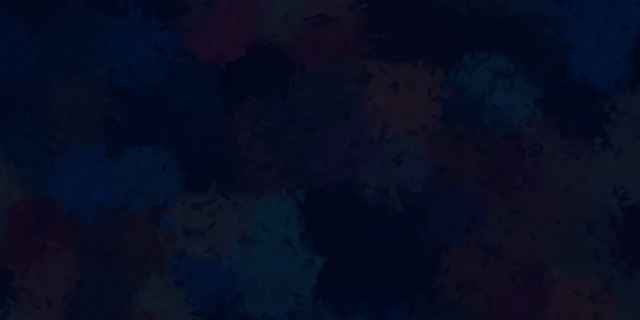
Reproduce this background procedurally as a Shadertoy shader.

```glsl
// Midnight abstract painting: jagged, pointed paint shards on a dark ground.
// Broad cellular patches, steered by layered sines, choose the local pigment;
// layers of scattered shards, from large to small, pick up that pigment and overlap.

const vec3 VOID_NAVY = vec3(0.004, 0.022, 0.102);
const vec3 DEEP_BLUE = vec3(0.004, 0.068, 0.195);
const vec3 TEAL      = vec3(0.020, 0.105, 0.190);
const vec3 ASH       = vec3(0.060, 0.092, 0.150);
const vec3 RUST      = vec3(0.100, 0.075, 0.130);
const vec3 PLUM      = vec3(0.070, 0.040, 0.120);
const vec3 CRIMSON   = vec3(0.135, 0.040, 0.120);

const float PATCH_SIZE    = 0.19;   // in canvas heights
const float PATCH_CRISP   = 13.0;
const int   SHARD_LAYERS  = 5;
const float LARGEST_SHARD = 0.15;
const float LAYER_SHRINK  = 0.69;
const float SHARD_DENSITY = 0.72;
const float COLOUR_DRIFT  = 0.09;   // how far pigment is dragged
const float EDGE_SOFTNESS = 0.0045;
const float TAU = 6.2831853;

vec4 hash4(vec2 cell, float seed) {
    vec4 h = fract(vec4(cell.xyx, seed + cell.y) * vec4(0.1031, 0.1030, 0.0973, 0.1099)
                   + seed * 0.137);
    h += dot(h, h.wzxy + 33.33);
    return fract((h.xxyz + h.yzzw) * h.zywx);
}

// Pigment of one broad patch: warm or cool, lit or sunk into the ground.
vec3 patchPigment(vec2 centre, vec4 h) {
    float warmth = (centre.y - 0.5) * cos(4.2 * (centre.x - 1.05));
    warmth += 0.34 * (h.x - 0.5) - 0.01;
    float band = dot(centre, vec2(0.64, 0.77));
    float darkness = 0.48 + 0.20 * cos(7.5 * (band - 0.92)) + 0.75 * (h.y - 0.5);

    vec3 cool = mix(DEEP_BLUE, TEAL, smoothstep(0.35, 0.85, h.z));
    vec3 warm = mix(ASH, RUST, smoothstep(0.35, 0.75, h.z));
    warm = mix(warm, PLUM, smoothstep(0.62, 0.72, h.w));
    warm = mix(warm, CRIMSON, smoothstep(0.91, 0.94, h.w));
    vec3 pigment = mix(cool, warm, smoothstep(-0.07, 0.07, warmth));
    return mix(pigment, VOID_NAVY, 0.95 * smoothstep(0.24, 0.76, darkness));
}

// Cellular map of patches, blended narrowly where they meet.
vec3 pigmentAt(vec2 p) {
    vec2 g = p / PATCH_SIZE;
    vec2 base = floor(g);
    vec3 sum = vec3(0.0);
    float total = 0.0;
    for (int y = -1; y <= 1; y++)
    for (int x = -1; x <= 1; x++) {
        vec2 cell = base + vec2(x, y);
        vec2 centre = cell + 0.1 + 0.8 * hash4(cell, 3.0).xy;
        vec2 away = g - centre;
        float weight = exp(-PATCH_CRISP * dot(away, away)) + 1e-9;
        sum += weight * patchPigment(centre * PATCH_SIZE, hash4(cell, 8.0));
        total += weight;
    }
    return sum / total;
}

// Bent, skewed kite; negative inside, in units of the shard cell.
float shardDistance(vec2 q, vec4 h) {
    float angle = TAU * h.x;
    float c = cos(angle), s = sin(angle);
    q = mat2(c, -s, s, c) * q;
    q.y += (h.y - 0.5) * 1.1 * q.x * q.x;
    q.x += (h.z - 0.5) * 1.4 * q.y;
    float halfLength = mix(0.50, 0.85, h.w) * (q.x > 0.0 ? 1.0 : 0.6);
    float halfWidth = mix(0.16, 0.38, h.y);
    return (abs(q.x) / halfLength + abs(q.y) / halfWidth - 1.0) * halfWidth;
}

// One scattered layer of shards painted over what lies below.
vec3 paintShards(vec3 colour, vec2 p, float size, float seed) {
    vec2 g = p / size;
    vec2 base = floor(g);
    float soft = EDGE_SOFTNESS / size;
    for (int y = -1; y <= 1; y++)
    for (int x = -1; x <= 1; x++) {
        vec2 cell = base + vec2(x, y);
        vec4 place = hash4(cell, seed);
        if (place.z > SHARD_DENSITY) continue;
        vec2 centre = cell + place.xy;
        float d = shardDistance(g - centre, hash4(cell, seed + 5.0));
        float cover = 1.0 - smoothstep(-soft, soft, d);
        if (cover <= 0.0) continue;

        vec4 tint = hash4(cell, seed + 11.0);
        vec3 paint = pigmentAt(centre * size + COLOUR_DRIFT * (tint.xy - 0.5));
        paint *= mix(0.86, 1.14, tint.z);
        paint = mix(paint, VOID_NAVY, 0.65 * step(0.90, tint.w));
        colour = mix(colour, paint, cover * mix(0.65, 1.0, place.w));
    }
    return colour;
}

void mainImage(out vec4 fragColor, in vec2 fragCoord) {
    vec2 p = fragCoord / iResolution.y;
    vec3 colour = pigmentAt(p);
    float size = LARGEST_SHARD;
    for (int i = 0; i < SHARD_LAYERS; i++) {
        colour = paintShards(colour, p, size, 17.0 + 23.0 * float(i));
        size *= LAYER_SHRINK;
    }
    fragColor = vec4(colour, 1.0);
}
```
